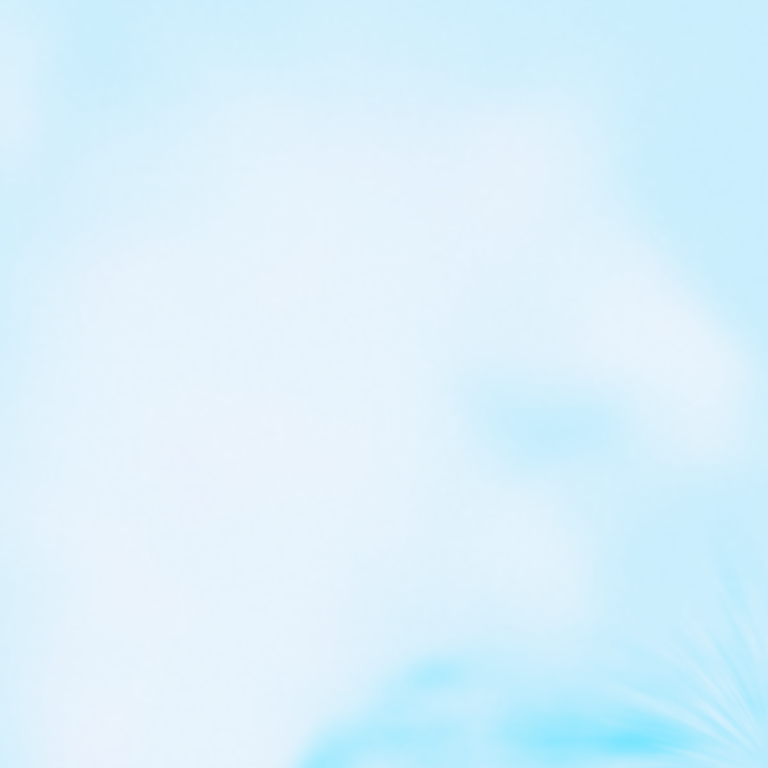
A three.js fragment shader for this texture:

```glsl
// Soft pale cloud drifting diagonally over a light blue sky, with cyan washes
// pooling at the lower right. Warped Gaussian blobs shape the tones, and
// gradient noise in polar coordinates draws soft feathers from the corner.
varying vec2 vUv;

const vec3 SKY = vec3(0.790, 0.932, 0.990);
const vec3 MILK = vec3(0.908, 0.956, 0.990);
const vec3 BLUSH = vec3(0.925, 0.950, 0.986);
const vec3 CYAN = vec3(0.390, 0.890, 1.000);
const vec2 FEATHER_ROOT = vec2(1.02, -0.02);
const float WARP = 0.10;
const float CLOUD_DENSITY = 2.3;
const float FEATHER_COUNT = 8.0;
const float FEATHER_STRENGTH = 0.26;
const float GRAIN = 0.007;

vec2 gradientAt(vec2 cell) {
  float h = fract(sin(dot(cell, vec2(127.1, 311.7))) * 43758.55);
  float angle = 6.28318 * h;
  return vec2(cos(angle), sin(angle));
}

// Gradient noise, roughly -0.7 to 0.7
float noise(vec2 p) {
  vec2 i = floor(p);
  vec2 f = fract(p);
  vec2 u = f * f * f * (f * (f * 6.0 - 15.0) + 10.0);
  vec2 e = vec2(1.0, 0.0);
  float low = mix(dot(gradientAt(i), f),
                  dot(gradientAt(i + e.xy), f - e.xy), u.x);
  float high = mix(dot(gradientAt(i + e.yx), f - e.yx),
                   dot(gradientAt(i + e.xx), f - e.xx), u.x);
  return mix(low, high, u.y);
}

float fbm(vec2 p) {
  float sum = 0.0;
  float gain = 0.6;
  for (int k = 0; k < 3; k++) {
    sum += gain * noise(p);
    p = p * 2.0 + vec2(5.3, 1.7);
    gain *= 0.45;
  }
  return sum;
}

// Gaussian ellipse whose first radius lies along the given angle
float blob(vec2 p, vec2 center, vec2 radius, float angle) {
  vec2 d = p - center;
  float c = cos(angle);
  float s = sin(angle);
  vec2 q = vec2(c * d.x + s * d.y, c * d.y - s * d.x) / radius;
  return exp(-dot(q, q));
}

// Main diagonal cloud with side puffs, thinned by one blue hollow
float cloudCover(vec2 p) {
  float density = CLOUD_DENSITY * blob(p, vec2(0.33, 0.46), vec2(0.42, 0.28), 1.1);
  density += 1.5 * blob(p, vec2(0.25, 0.08), vec2(0.15, 0.24), -0.2);
  density += 0.5 * blob(p, vec2(0.68, 0.79), vec2(0.14, 0.08), 0.5);
  density += 1.7 * blob(p, vec2(0.84, 0.55), vec2(0.17, 0.10), -0.9);
  density += 0.9 * blob(p, vec2(0.70, 0.29), vec2(0.10, 0.09), 0.6);
  density += 0.7 * blob(p, vec2(0.00, 0.90), vec2(0.06, 0.14), 0.0);
  density *= 1.0 - 0.65 * blob(p, vec2(0.73, 0.455), vec2(0.10, 0.06), -0.5);
  float cover = 1.0 - exp(-density);
  return mix(cover, smoothstep(0.05, 0.90, cover), 0.8);
}

// Cyan wash behind a slanted edge, with brighter pools
float cyanWash(vec2 p, float mottling) {
  float edge = smoothstep(-0.01, 0.06, p.x - 0.37 - 0.9 * p.y);
  float low = 1.0 - smoothstep(0.02, 0.22, p.y);
  float wash = edge * low * (0.15 + 0.45 * mottling);
  wash += 0.24 * edge * blob(p, vec2(0.42, 0.00), vec2(0.07, 0.04), 0.6);
  wash += 0.24 * blob(p, vec2(0.57, 0.125), vec2(0.045, 0.025), 0.5);
  wash += 0.62 * blob(p, vec2(0.80, 0.045), vec2(0.10, 0.032), -0.08);
  wash += 0.13 * blob(p, vec2(0.955, 0.20), vec2(0.09, 0.025), 1.65);
  wash += 0.06 * blob(p, vec2(0.73, 0.455), vec2(0.09, 0.05), -0.5);
  return wash;
}

// Curved streaks fanning out of the lower right corner
float feathers(vec2 p) {
  vec2 d = p - FEATHER_ROOT;
  float reach = length(d);
  float angle = atan(d.y, -d.x) + 0.7 * reach;
  float streak = noise(vec2(angle * FEATHER_COUNT, reach * 6.0));
  streak += 0.4 * noise(vec2(angle * FEATHER_COUNT * 2.6, reach * 13.0 + 4.0));
  float fade = smoothstep(0.03, 0.12, reach) * (1.0 - smoothstep(0.12, 0.38, reach));
  return streak * fade;
}

void main() {
  vec2 p = vUv;
  vec2 drift = vec2(fbm(p * 4.0), fbm(p * 4.0 + vec2(17.0, 9.0)));
  vec2 warped = p + WARP * drift;

  // Sky and cloud, with faint blush patches in the cloud
  float blush = smoothstep(-0.15, 0.45, fbm(p * 4.5 + vec2(3.0, 21.0)));
  float cover = cloudCover(warped) + 0.15 * fbm(p * 6.0 + vec2(8.0, 2.0));
  vec3 color = mix(SKY, mix(MILK, BLUSH, blush), clamp(cover, 0.0, 1.0));

  // Cyan pools and feathers; light feathers lift the color toward the cloud
  float mottling = fbm(p * vec2(9.0, 13.0));
  float streak = FEATHER_STRENGTH * feathers(p);
  float wash = cyanWash(p + 0.4 * WARP * drift, mottling) + streak;
  color = mix(color, CYAN, clamp(wash, 0.0, 1.0));
  color = mix(color, MILK, clamp(-2.0 * streak, 0.0, 0.6));

  // Faint fine mottling, strongest in red
  float grain = noise(p * 70.0) + 0.6 * noise(p * 150.0);
  color += GRAIN * grain * vec3(1.0, 0.5, 0.2);

  gl_FragColor = vec4(clamp(color, 0.0, 1.0), 1.0);
}
```
